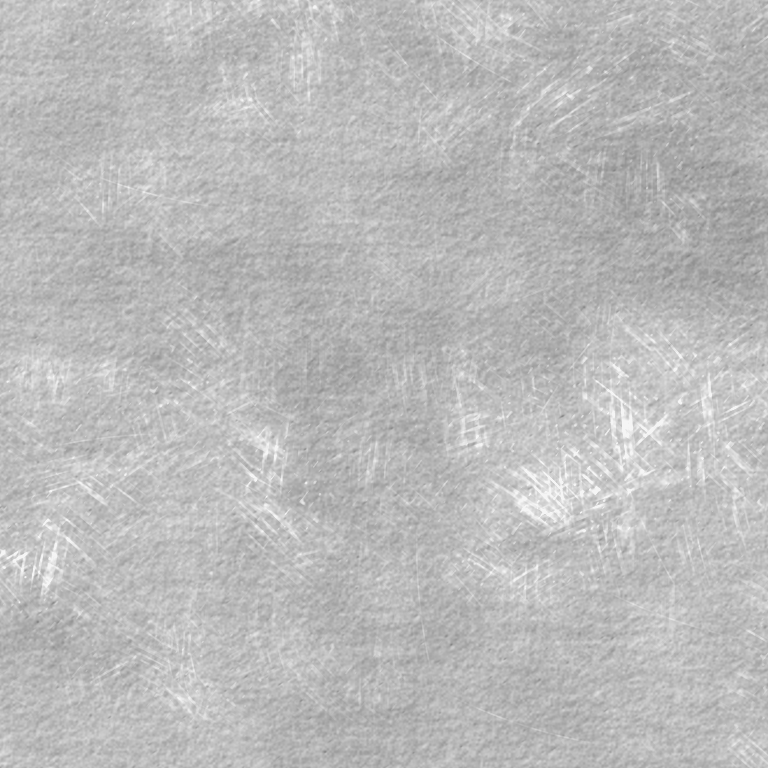
Give the GLSL for this texture, as a Shadertoy shader.

```glsl
#define BASE_GREY 0.703
#define CLOUD_GAIN 0.145
#define GRAIN_GAIN 0.135
#define FINE_GAIN 0.085
#define WEAVE_GAIN 0.05
#define PIT_GAIN 0.1
#define SCRATCH_GAIN 0.27
#define GRAIN_SCALE 135.0
#define STROKE_SCALE 270.0
#define PATCH_SCALE 11.0

float hash(vec2 p) {
    vec3 q = fract(vec3(p.xyx) * 0.1031);
    q += dot(q, q.yzx + 33.33);
    return fract((q.x + q.y) * q.z);
}

vec2 hash2(vec2 p) {
    return vec2(hash(p), hash(p + 57.3));
}

float noise(vec2 p) {
    vec2 i = floor(p), f = fract(p);
    f = f * f * (3.0 - 2.0 * f);
    return mix(mix(hash(i), hash(i + vec2(1, 0)), f.x),
               mix(hash(i + vec2(0, 1)), hash(i + vec2(1, 1)), f.x), f.y);
}

mat2 rotation(float angle) {
    float c = cos(angle), s = sin(angle);
    return mat2(c, -s, s, c);
}

float fbm(vec2 p) {
    float sum = 0.0, gain = 0.5;
    for (int i = 0; i < 5; i++) {
        sum += gain * noise(p);
        p = rotation(0.6) * p * 2.03 + 17.1;
        gain *= 0.54;
    }
    return sum;
}

float blob(vec2 p, vec2 centre, vec2 radius) {
    vec2 d = (p - centre) / radius;
    return exp(-dot(d, d));
}

// Plaster relief, stretched along a rising diagonal
float relief(vec2 p) {
    vec2 q = rotation(0.6) * p * GRAIN_SCALE * vec2(0.8, 1.15);
    return 0.6 * noise(q) + 0.4 * noise(q * 1.9 + 9.0);
}

// Sparse cellular pits, dark on one side and lit on the other
float pits(vec2 p) {
    vec2 cell = floor(p), f = fract(p);
    float sum = 0.0;
    for (int y = -1; y <= 1; y++)
    for (int x = -1; x <= 1; x++) {
        vec2 o = vec2(x, y);
        vec2 d = rotation(0.6) * (f - o - hash2(cell + o));
        d *= vec2(0.6, 1.1) + 0.8 * hash2(cell + o + 17.0);
        float present = smoothstep(0.78, 1.0, hash(cell + o + 91.0));
        sum += present * exp(-dot(d, d) * 30.0) * (0.6 + 8.0 * d.y);
    }
    return sum;
}

// Patches of fine parallel broken strokes, each with its own direction
float hatching(vec2 p, float seed) {
    vec2 g = p * PATCH_SCALE + seed;
    vec2 cell = floor(g);
    float sum = 0.0;
    for (int y = -1; y <= 1; y++)
    for (int x = -1; x <= 1; x++) {
        vec2 id = cell + vec2(x, y);
        vec2 d = (g - id - hash2(id)) / PATCH_SCALE;
        float kind = hash(id + 31.0);
        float angle = kind < 0.3 ? 1.6 : (kind < 0.75 ? -0.65 : 0.5);
        angle += 0.5 * (hash(id + 71.0) - 0.5);
        vec2 q = rotation(angle) * d;
        q.y += 0.5 * q.x * q.x;
        float envelope = smoothstep(1.0, 0.2, length(q / vec2(0.075, 0.055)));
        float stroke = noise(q * vec2(22.0, STROKE_SCALE) + id * 13.0);
        float broken = noise(q * vec2(110.0, STROKE_SCALE) + id * 29.0);
        sum += envelope * (0.1 + smoothstep(0.5, 0.95, stroke) * (0.1 + 1.2 * broken));
    }
    return sum;
}

// Faint long single scratches
float longScratches(vec2 p) {
    float sum = 0.0;
    for (int i = 0; i < 9; i++) {
        vec2 id = vec2(i, 4.0);
        vec2 q = rotation(3.14 * hash(id + 8.0)) * (p - hash2(id));
        q.y += 0.7 * q.x * q.x;
        float line = smoothstep(0.0018, 0.0003, abs(q.y));
        sum += line * smoothstep(0.12, 0.04, abs(q.x)) * noise(vec2(q.x * 90.0, i));
    }
    return sum;
}

void mainImage(out vec4 fragColor, in vec2 fragCoord) {
    vec2 uv = fragCoord / iResolution.y;

    // Soft mottling and broad tone
    float tone = BASE_GREY + CLOUD_GAIN * (fbm(uv * vec2(5.0, 8.0) + 3.7) - 0.5);
    tone -= 0.055 * blob(uv, vec2(0.95, 0.72), vec2(0.3, 0.14));
    tone -= 0.015 * blob(uv, vec2(0.45, 0.52), vec2(0.2, 0.08));
    tone += 0.025 * blob(uv, vec2(0.82, 0.45), vec2(0.25, 0.13));
    tone += 0.025 * blob(uv, vec2(0.08, 0.88), vec2(0.25, 0.2));

    // Embossed grain lit from the upper left
    vec2 lightStep = vec2(-0.0019, 0.003);
    tone += GRAIN_GAIN * (relief(uv) - relief(uv + lightStep));
    tone += FINE_GAIN * (noise(uv * 330.0) - 0.5);
    tone -= PIT_GAIN * pits(uv * 75.0) * (0.3 + noise(uv * 5.0));

    // Woven brush marks
    tone += WEAVE_GAIN * (noise(uv * vec2(18.0, 160.0)) - 0.5);
    tone += 0.6 * WEAVE_GAIN * (noise(uv * vec2(150.0, 12.0) + 40.0) - 0.5);

    // Scratches gathered in worn areas, with scattered bright flecks
    float wear = 0.75 * blob(uv, vec2(0.82, 0.43), vec2(0.3, 0.15));
    wear += 0.6 * blob(uv, vec2(0.74, 0.9), vec2(0.2, 0.14));
    wear += 0.55 * blob(uv, vec2(0.05, 0.28), vec2(0.1, 0.12));
    wear += 0.45 * blob(uv, vec2(0.34, 0.38), vec2(0.14, 0.14));
    wear += 0.12 + 0.4 * smoothstep(0.55, 0.85, noise(uv * 8.0 + 21.0));
    float marks = hatching(uv, 2.0) + 0.8 * hatching(uv, 43.4);
    tone += SCRATCH_GAIN * min(marks, 1.1) * wear;
    float flecks = smoothstep(0.8, 1.0, noise(rotation(0.9) * uv * vec2(130.0, 210.0)));
    tone += 0.2 * flecks * wear;
    tone += 0.1 * longScratches(uv);

    fragColor = vec4(vec3(clamp(tone, 0.0, 0.96)), 1.0);
}
```
